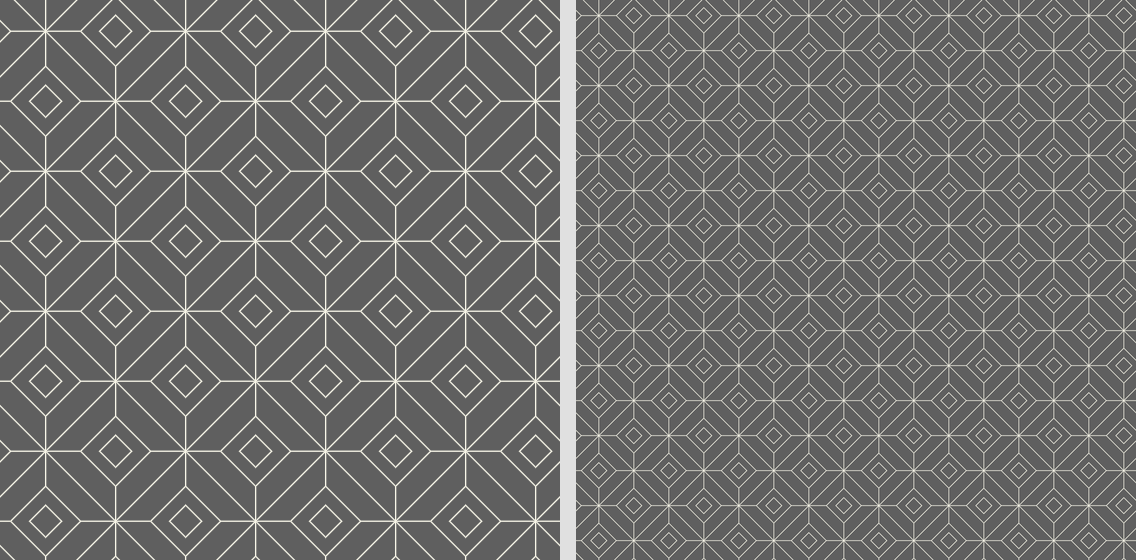
Left, the tile; right, the same tile 2 across and 2 down.
Give the GLSL for this pattern, as a Shadertoy shader.

```glsl
// Thin cream lattice of eight-armed stars and nested diamonds on flat charcoal.
#define REPEATS 4.0
#define STAR_CENTER vec2(0.326, 0.777)
#define LINE_WIDTH 0.0094
#define OUTER_DIAMOND 0.25
#define INNER_DIAMOND 0.1145
#define GROUND_COLOR vec3(0.373, 0.373, 0.373)
#define LINE_COLOR vec3(0.975, 0.968, 0.915)

const float INV_SQRT2 = 0.70711;

// Distance to the nearest line; p is in repeats, with a star at the origin.
float latticeDistance(vec2 p) {
    // Turned by 45 degrees, every cell is a square with stars at its corners.
    vec2 cell = abs(fract(vec2(p.x + p.y, p.x - p.y)) - 0.5);
    float square = max(cell.x, cell.y);

    float diagonals = (0.5 - square) * INV_SQRT2;
    float outer = abs(square - OUTER_DIAMOND) * INV_SQRT2;
    float inner = abs(square - INNER_DIAMOND) * INV_SQRT2;

    // Upright and level arms stop at the outer diamond.
    float arms = max(0.5 * abs(cell.x - cell.y),
                     (OUTER_DIAMOND - square) * INV_SQRT2);

    return min(min(diagonals, arms), min(outer, inner));
}

void mainImage(out vec4 fragColor, in vec2 fragCoord) {
    vec2 p = fragCoord / iResolution.xy * REPEATS - STAR_CENTER;
    float pixel = REPEATS / min(iResolution.x, iResolution.y);

    // Line coverage, smoothed across one pixel.
    float edge = 0.5 * LINE_WIDTH - latticeDistance(p);
    float coverage = clamp(edge / pixel + 0.5, 0.0, 1.0);

    fragColor = vec4(mix(GROUND_COLOR, LINE_COLOR, coverage), 1.0);
}
```
